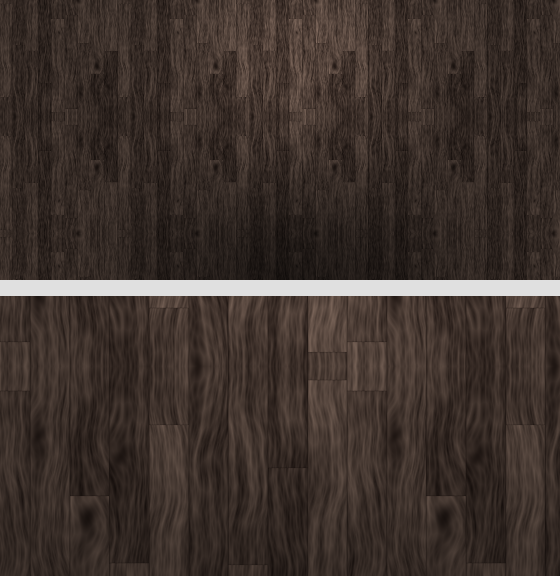
Top, the full canvas; bottom, a detail of the centre.
Reproduce this texture procedurally as a Shadertoy shader.

```glsl
// Dark timber boards: a tile of nine vertical planks repeats across and is
// mirrored up and down. Stretched cellular noise makes the fibres, layered
// sines the growth rings, bent around knots; a soft lamp lights the top centre.

const float TILE_WIDTH = 0.4245;   // in canvas heights
const float HALF_HEIGHT = 0.417;   // distance between mirror lines
const vec2 TILE_ORIGIN = vec2(0.797, 0.583);
const float PLANKS = 9.0;
const float BOARDS = 1.25;         // boards per half tile along a plank
const float SEAM_HALF_WIDTH = 0.0008;
const vec3 DARK_WOOD = vec3(0.075, 0.050, 0.041);
const vec3 PALE_WOOD = vec3(0.420, 0.350, 0.310);

// Knots: tile position (x, y) and radius in canvas heights
const int KNOT_COUNT = 6;
const vec3 KNOTS[KNOT_COUNT] = vec3[KNOT_COUNT](
    vec3(0.03, 0.26, 0.015), vec3(0.94, 0.43, 0.018),
    vec3(0.80, 0.20, 0.012), vec3(0.78, 1.00, 0.016),
    vec3(0.62, 0.72, 0.009), vec3(0.25, 0.00, 0.012));

float hash(vec2 p) {
    vec3 q = fract(p.xyx * vec3(0.1031, 0.1030, 0.0973));
    q += dot(q, q.yzx + 33.33);
    return fract((q.x + q.y) * q.z);
}

// Distance to the nearest of one random point per cell
float cellular(vec2 p) {
    vec2 cell = floor(p);
    float nearest = 2.0;
    for (int j = -1; j <= 1; j++) {
        for (int i = -1; i <= 1; i++) {
            vec2 c = cell + vec2(i, j);
            vec2 point = c + vec2(hash(c), hash(c + 57.3));
            nearest = min(nearest, length(point - p));
        }
    }
    return nearest;
}

// Layered sines, roughly -1 to 1
float waves(float t, float phase) {
    return 0.55 * sin(t + phase) + 0.3 * sin(2.3 * t + 2.1 * phase)
         + 0.15 * sin(5.1 * t + 3.7 * phase);
}

// Coverage of a line at distance d, smoothed over one pixel
float line(float d, float halfWidth, float pixel) {
    return clamp((halfWidth - d) / pixel + 0.5, 0.0, 1.0);
}

float gauss(vec2 d) {
    return exp(-dot(d, d));
}

// x: sideways bend of the grain, y: darkness of the knots
vec2 knotField(vec2 tile) {
    vec2 field = vec2(0.0);
    for (int i = 0; i < KNOT_COUNT; i++) {
        vec3 knot = KNOTS[i];
        vec2 d = tile - knot.xy;
        d.x = (d.x - floor(d.x + 0.5)) * TILE_WIDTH;
        d.y *= HALF_HEIGHT;
        float bend = gauss(d / (knot.z * vec2(2.0, 4.5)));
        field.x -= 0.75 * d.x * bend;
        d.x += 0.35 * d.y;
        field.y += gauss(d / (knot.z * vec2(0.5, 0.8)));
    }
    return field;
}

// Wood brightness inside one board, about 0 to 1
float woodShade(vec2 tile, vec2 board) {
    vec2 knots = knotField(tile);
    float seed = hash(board + 11.0);
    float x = tile.x * TILE_WIDTH + knots.x;
    float y = tile.y * HALF_HEIGHT;
    x += 0.008 * waves(y * 17.0, 6.28 * hash(vec2(board.x, 4.0)));

    float rings = waves(x * 330.0 + 1.5 * sin(y * 9.0 + seed * 6.0), seed * 20.0);
    float fibre = cellular(vec2(x * 150.0, y * 9.0) + seed * 90.0);
    float pores = cellular(vec2(x * 290.0, y * 50.0) + seed * 40.0);
    float blotch = cellular(vec2(x * 28.0, y * 9.0) + seed * 30.0);

    float shade = 0.445 + 0.24 * (hash(board) - 0.5);
    shade += 0.095 * rings + 0.30 * (fibre - 0.45);
    shade += 0.26 * (pores - 0.45) + 0.20 * (blotch - 0.45);
    return shade * (1.0 - 0.75 * min(knots.y, 1.0));
}

// Lamp above the centre, shadow below it
float lamp(vec2 p, float centre) {
    float glow = gauss((p - vec2(centre, 0.80)) / vec2(0.40, 0.38));
    float shadow = gauss((p - vec2(centre, -0.02)) / vec2(0.65, 0.36));
    return 0.95 + 0.52 * glow - 0.46 * shadow;
}

void mainImage(out vec4 fragColor, in vec2 fragCoord) {
    float pixel = 1.0 / iResolution.y;
    vec2 p = fragCoord * pixel;

    // Repeat across, mirror up and down
    vec2 tile = (p - TILE_ORIGIN) / vec2(TILE_WIDTH, HALF_HEIGHT);
    tile = vec2(fract(tile.x), abs(mod(tile.y + 1.0, 2.0) - 1.0));

    // Planks, each cut into boards at its own heights
    float plank = floor(tile.x * PLANKS);
    vec2 grid = vec2(tile.x * PLANKS, tile.y * BOARDS + hash(vec2(plank, 7.0)));
    vec2 board = floor(grid);
    vec2 edge = 0.5 - abs(fract(grid) - 0.5);
    edge *= vec2(TILE_WIDTH / PLANKS, HALF_HEIGHT / BOARDS);

    // Fine seams, fainter across the plank ends
    float shade = woodShade(tile, board);
    shade *= 1.0 - 0.36 * line(edge.x, SEAM_HALF_WIDTH, pixel);
    shade *= 1.0 - 0.20 * line(edge.y, SEAM_HALF_WIDTH, pixel);

    vec3 color = mix(DARK_WOOD, PALE_WOOD, clamp(shade, 0.0, 1.0));
    color *= lamp(p, 0.53 * iResolution.x * pixel);
    fragColor = vec4(color, 1.0);
}
```
